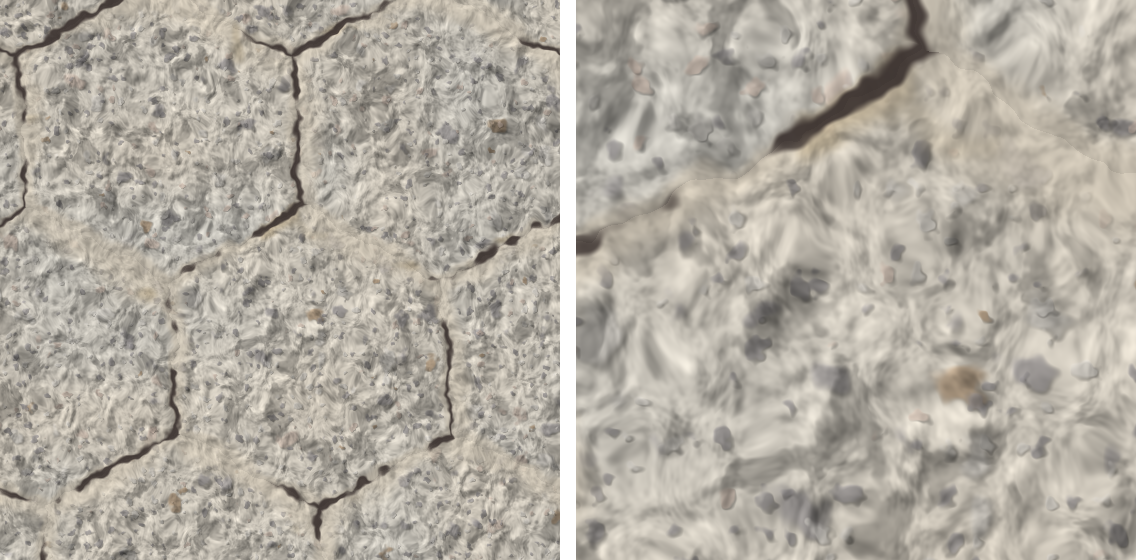
Left: the whole. Right: its middle third, enlarged.
Write a WebGL 1 fragment shader that draws this texture.

```glsl
precision highp float;
// Weathered hexagonal concrete pavers with sandy joints, broken dark cracks and coarse grit.
uniform vec2 u_resolution;

#define PAVER_PITCH vec2(0.490, 0.464)   // paver width; row step / (sqrt(3) / 2)
#define PAVER_CENTRE vec2(0.553, 0.362)
#define ROW_SKEW 0.062
#define WOBBLE 0.040
#define CRACK_WIDTH 0.011
#define SAND_WIDTH 0.085
#define GRAIN_SCALE 46.0
#define RELIEF_GAIN 0.78
#define CONCRETE vec3(0.745, 0.727, 0.690)
#define SAND vec3(0.795, 0.757, 0.690)
#define CRACK vec3(0.230, 0.195, 0.185)
#define SLATE vec3(0.565, 0.550, 0.555)

float hash(vec2 p) {
  vec3 q = fract(p.xyx * 0.1031);
  q += dot(q, q.yzx + 33.33);
  return fract((q.x + q.y) * q.z);
}

float noise(vec2 p) {
  vec2 i = floor(p), f = fract(p);
  f = f * f * (3.0 - 2.0 * f);
  return mix(mix(hash(i), hash(i + vec2(1, 0)), f.x),
             mix(hash(i + vec2(0, 1)), hash(i + vec2(1, 1)), f.x), f.y);
}

float fbm(vec2 p) {
  float sum = 0.0, amp = 0.5;
  for (int i = 0; i < 4; i++) {
    p = mat2(1.52, 1.14, -1.14, 1.52) * p + 7.3;
    sum += amp * noise(p * 0.526);
    amp *= 0.62;
  }
  return sum;
}

// Offset from the nearest hexagon centre, for pointy-top cells of unit width.
vec2 hexOffset(vec2 p) {
  vec2 s = vec2(1.0, 1.7320508);
  vec2 a = mod(p + 0.5 * s, s) - 0.5 * s;
  vec2 b = mod(p, s) - 0.5 * s;
  return dot(a, a) < dot(b, b) ? a : b;
}

// Scattered worn stones, each with a soft shadow on its lower right.
vec3 addPebbles(vec3 color, vec2 p, float share) {
  vec2 cell = floor(p);
  float rough = 0.36 * (noise(p * 4.3) - 0.5);
  for (int j = -1; j <= 1; j++) {
    for (int i = -1; i <= 1; i++) {
      vec2 c = cell + vec2(i, j);
      float size = hash(c + 11.7), kind = hash(c + 53.1);
      float angle = 6.2832 * hash(c + 91.3);
      vec2 d = p - c - 0.2 - 0.6 * vec2(hash(c + 3.1), hash(c + 27.9));
      mat2 turn = mat2(cos(angle), -sin(angle), sin(angle), cos(angle));
      vec2 stretch = vec2(0.85, 1.3);
      float radius = mix(0.10, 0.36, size * size);
      float body = length(turn * d * stretch) + rough - radius;
      float shade = length(turn * (d - vec2(0.09, -0.09)) * stretch) + rough - radius;
      float present = step(hash(c), share);
      vec3 tint = mix(SLATE, vec3(0.80, 0.785, 0.76), step(0.48, kind));
      tint = mix(tint, vec3(0.77, 0.70, 0.65), step(0.84, kind));
      tint = mix(tint, vec3(0.62, 0.52, 0.41), step(0.975, kind));
      color *= 1.0 - 0.28 * present * smoothstep(0.11, -0.11, shade);
      color = mix(color, tint, 0.62 * present * smoothstep(0.10, -0.10, body));
    }
  }
  return color;
}

void main() {
  vec2 uv = gl_FragCoord.xy / u_resolution.y;

  // Skewed hexagon lattice with wandering, jagged edges
  vec2 p = uv - PAVER_CENTRE;
  p.x += ROW_SKEW * p.y;
  p /= PAVER_PITCH;
  p += WOBBLE * (vec2(noise(uv * 13.0), noise(uv * 13.0 + 40.0)) - 0.5);
  p += 0.65 * WOBBLE * (vec2(noise(uv * 42.0), noise(uv * 42.0 + 70.0)) - 0.5);
  p += 0.35 * WOBBLE * (vec2(noise(uv * 105.0), noise(uv * 105.0 + 90.0)) - 0.5);
  vec2 g = hexOffset(p);
  vec2 id = floor((p - g) * vec2(2.0, 1.1547) + 0.5);

  // Joints: sand lies mostly on the lit side, cracks open by direction and noise
  float sand = 0.0, crack = 0.0, halo = 0.0;
  float patchy = noise(uv * 11.0 + 5.0), ragged = noise(uv * 48.0 + 3.0);
  for (int i = 0; i < 3; i++) {
    vec2 n = i == 0 ? vec2(-1.0, 0.0) : vec2(i == 1 ? 0.5 : -0.5, 0.8660254);
    float side = dot(g, n), along = dot(g, vec2(n.y, -n.x));
    float edge = 0.5 - abs(side);
    float open = i == 1 ? smoothstep(0.02, 0.18, along) : 1.0;
    open *= smoothstep(0.38, 0.72, patchy + 0.45 * ragged);
    float halfWidth = CRACK_WIDTH * open * (0.3 + ragged) * (i == 2 ? 1.35 : 0.95);
    crack = max(crack, open * smoothstep(halfWidth + 0.007, halfWidth - 0.006, edge));
    halo = max(halo, (0.3 + 0.7 * open) * smoothstep(0.04, 0.0, edge) * step(side, 0.0));
    float spread = SAND_WIDTH * (side > 0.0 ? 1.0 : 0.45) * (i == 1 ? 1.4 : 1.0);
    spread *= 0.35 + 1.3 * noise(uv * 16.0 + 20.0);
    sand = max(sand, smoothstep(spread, spread * 0.25, edge));
  }

  // Concrete body: per-paver tint, broad stains and scattered stones
  vec3 color = CONCRETE * (0.985 + 0.04 * hash(id + 8.0));
  color *= mix(vec3(0.985, 0.995, 1.005), vec3(1.015, 1.0, 0.98), noise(uv * 7.0 + hash(id)));
  color *= 0.95 + 0.11 * fbm(uv * 12.0);
  color = addPebbles(color, uv * 24.0, 0.42);
  color = addPebbles(color, uv * 53.0 + 9.0, 0.50);
  color = mix(color, SAND, 0.72 * sand);
  float moss = smoothstep(0.82, 0.97, noise(uv * 19.0 + 31.0)) * sand;
  color = mix(color, vec3(0.60, 0.52, 0.37), 0.4 * moss);

  // Surface relief lit from the upper left: shaded sides outweigh lit ones
  vec2 q = uv * GRAIN_SCALE * vec2(1.08, 0.92);
  q += 0.9 * vec2(noise(q * 0.7 + 12.0), noise(q * 0.7 + 81.0));
  float slope = fbm(q) - fbm(q + vec2(-0.28, 0.28));
  slope *= slope > 0.0 ? 0.75 : 1.1;
  color *= 1.0 + RELIEF_GAIN * (1.0 - 0.3 * sand) * slope;

  // Small dark pits
  float pits = smoothstep(0.50, 0.68, fbm(q * 0.8 + 60.0) - 0.06);
  color *= 1.0 - 0.22 * pits * (1.0 - 0.6 * sand);

  color *= 1.0 - 0.20 * halo;
  color = mix(color, CRACK, 0.90 * crack);
  gl_FragColor = vec4(clamp(color, 0.0, 1.0), 1.0);
}
```
